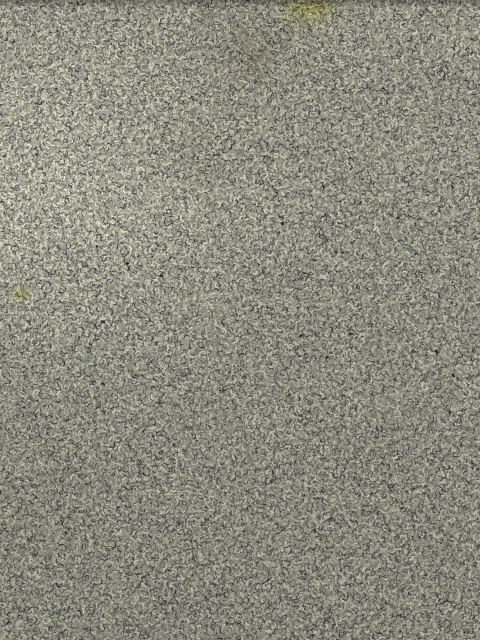
Reproduce this texture procedurally as a Shadertoy shader.

```glsl
const vec3 PAPER = vec3(0.568, 0.565, 0.510);
const vec3 DARK_FIBRE = vec3(0.265, 0.262, 0.238);   // amount removed
const vec3 BLUE_FIBRE = vec3(0.215, 0.200, 0.125);   // amount removed
const vec3 PALE_FIBRE = vec3(0.220, 0.222, 0.192);   // amount added
const vec3 SPECK = vec3(0.12, 0.12, 0.11);
const vec3 HAIR = vec3(0.26, 0.21, 0.17);
const vec3 CHIP = vec3(0.80, 0.79, 0.72);
const vec3 YELLOW_TINT = vec3(1.02, 0.99, 0.72);
const vec3 BROWN_TINT = vec3(0.88, 0.85, 0.82);
const float FIBRE_CELLS = 155.0;                     // per canvas height
const float SPECK_CELLS = 20.0;
const float HAIR_CELLS = 7.0;
const float GLOW = 0.18;
const float CLOUD = 0.022;

vec3 hash3(vec2 cell, float seed) {
    vec3 h = fract(vec3(cell.xyx + seed * 17.3) * vec3(0.1031, 0.1030, 0.0973));
    h += dot(h, h.yxz + 33.33);
    return fract((h.xxy + h.yzz) * h.zyx);
}

// Bent strokes, one per cell; shape = half length, half width, bend
float strokes(vec2 p, float cells, vec3 shape, float chance, float seed) {
    vec2 q = p * cells;
    vec2 home = floor(q);
    float pixel = cells / iResolution.y;
    float cover = 0.0;
    for (int j = -1; j <= 1; j++) {
        for (int i = -1; i <= 1; i++) {
            vec2 cell = home + vec2(i, j);
            vec3 place = hash3(cell, seed);
            vec3 look = hash3(cell, seed + 5.7);
            if (look.x > chance) continue;
            float angle = 6.2832 * place.z;
            vec2 along = vec2(cos(angle), sin(angle));
            vec2 d = q - cell - place.xy;
            d = vec2(dot(d, along), dot(d, vec2(-along.y, along.x)));
            float halfLength = shape.x * mix(0.55, 1.25, look.y);
            float t = d.x / halfLength;
            d.y += shape.z * halfLength * (min(t * t, 1.0) - 0.4);
            d.x = max(abs(d.x) - halfLength, 0.0);
            float edge = length(d) - shape.y * mix(0.7, 1.2, look.z);
            float ink = clamp(0.5 - edge / pixel, 0.0, 1.0);
            cover = max(cover, ink * mix(0.3, 1.0, fract(look.y * 7.0 + look.z)));
        }
    }
    return cover;
}

// Soft uneven clouds from layered sines
float clouds(vec2 p) {
    float sum = 0.0;
    float weight = 0.5;
    for (int i = 0; i < 5; i++) {
        sum += weight * sin(p.x + 1.7 * sin(p.y * 0.8)) * cos(p.y + 1.3 * sin(p.x * 0.7));
        p = mat2(1.5, 1.2, -1.2, 1.5) * p + 2.3;
        weight *= 0.75;
    }
    return sum;
}

float blot(vec2 p, vec2 centre, vec2 radius) {
    vec2 q = (p - centre) / radius;
    return exp(-dot(q, q));
}

void mainImage(out vec4 fragColor, in vec2 fragCoord) {
    vec2 p = fragCoord / iResolution.y;
    float aspect = iResolution.x / iResolution.y;
    float cloud = clouds(p * 13.0);

    // Matted fibres
    vec3 colour = PAPER;
    colour += PALE_FIBRE * strokes(p, FIBRE_CELLS * 0.92, vec3(0.50, 0.19, 0.5), 1.0, 1.0);
    colour -= DARK_FIBRE * strokes(p, FIBRE_CELLS, vec3(0.50, 0.17, 0.6), 1.0, 2.0);
    colour -= BLUE_FIBRE * strokes(p, FIBRE_CELLS * 0.85, vec3(0.55, 0.15, 0.7), 0.5, 3.0);

    // Stains
    float brown = blot(p, vec2(0.52 * aspect, 0.92), vec2(0.07, 0.06));
    brown += 0.6 * blot(p, vec2(0.40 * aspect, 0.76), vec2(0.09, 0.05));
    colour *= mix(vec3(1.0), BROWN_TINT, clamp(brown * (0.8 + 0.5 * cloud), 0.0, 1.0));
    vec2 wobble = p + 0.006 * cloud;
    float yellow = blot(wobble, vec2(0.64 * aspect, 0.985), vec2(0.038, 0.025));
    yellow += blot(wobble, vec2(0.042 * aspect, 0.54), vec2(0.013, 0.009));
    colour *= mix(vec3(1.0), YELLOW_TINT, min(yellow, 1.0));

    // Uneven light and worn top edge
    float light = mix(0.94, 1.04, p.y) + CLOUD * cloud;
    light += GLOW * blot(p, vec2(0.07 * aspect, 0.70), vec2(0.30, 0.22));
    light *= 1.0 - 0.25 * smoothstep(0.985, 1.0, p.y);
    colour *= light;

    // Scattered hairs, specks and pale chips
    float hair = strokes(p, HAIR_CELLS, vec3(0.10, 0.004, 0.5), 0.16, 4.0);
    float speckBand = smoothstep(0.05, 0.30, p.y) * (1.0 - 0.7 * smoothstep(0.60, 0.80, p.y));
    float speck = strokes(p, SPECK_CELLS, vec3(0.028, 0.034, 0.2), 0.30, 5.0);
    float chip = strokes(p, SPECK_CELLS, vec3(0.02, 0.025, 0.2), 0.04, 6.0);
    colour = mix(colour, HAIR, 0.7 * hair);
    colour = mix(colour, SPECK, speck * mix(0.35, 1.0, speckBand));
    colour = mix(colour, CHIP, 0.8 * chip);

    fragColor = vec4(clamp(colour, 0.0, 1.0), 1.0);
}
```
